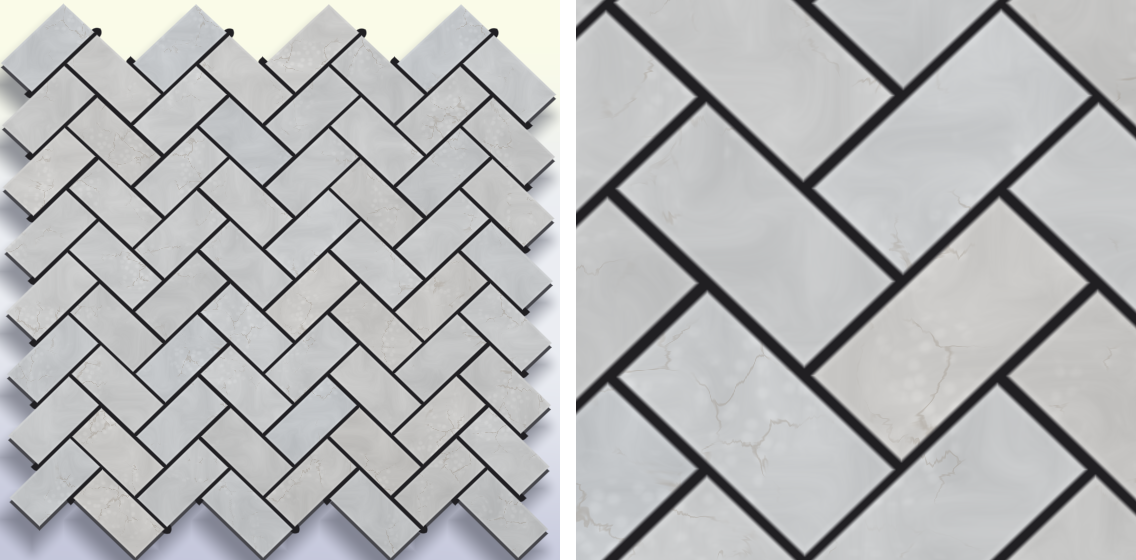
Left, the full canvas; right, a detail of the centre.
Give the GLSL for this pattern, as a three.js fragment shader.

```glsl
varying vec2 vUv;

// Layout: lengths below the pitch are in units of one tile pitch
const vec2 TILES = vec2(8.0, 8.0);
const float SHEET_CENTER = 0.498;
const float FIRST_ROW = 0.138;
const float ROW_PITCH = 0.1109;
const float COLUMN_PITCH = 0.114;
const float KEYSTONE = 0.0045;
const vec2 TILE_HALF = vec2(0.677, 0.325);
const float JITTER = 0.014;
const float GROUT_REACH = 0.11;
const float SOFT = 0.014;
const float THICKNESS = 0.07;
const vec2 SHADOW_SHIFT = vec2(0.12, 0.35);
const float SHADOW_STRENGTH = 0.6;

// Colours
const vec3 STONE = vec3(0.772, 0.778, 0.782);
const vec3 WARM_TINT = vec3(0.018, 0.0, -0.022);
const vec3 VEIN = vec3(0.62, 0.58, 0.53);
const vec3 GROUT = vec3(0.125, 0.12, 0.135);
const vec3 SIDE = vec3(0.27, 0.27, 0.29);
const vec3 SHADOW = vec3(0.33, 0.34, 0.39);
const vec3 WALL_TOP = vec3(0.98, 0.985, 0.91);
const vec3 WALL_MIDDLE = vec3(0.92, 0.93, 0.95);
const vec3 WALL_BOTTOM = vec3(0.77, 0.78, 0.86);

struct Tile {
  float dist;   // distance to the nearest tile
  float next;   // distance to the second nearest
  vec2 id;
  vec2 local;   // along and across the nearest tile
};

vec2 hash2(vec2 p) {
  return fract(sin(vec2(dot(p, vec2(127.1, 311.7)), dot(p, vec2(269.5, 183.3)))) * 43758.55);
}

float boxDistance(vec2 p, vec2 halfSize) {
  vec2 d = abs(p) - halfSize;
  return length(max(d, 0.0)) + min(max(d.x, d.y), 0.0);
}

float cover(float d) {
  return 1.0 - smoothstep(-SOFT, SOFT, d);
}

// Herringbone: columns alternate in slant and odd ones sit half a pitch lower
Tile nearestTile(vec2 p) {
  Tile t = Tile(9.0, 9.0, vec2(0.0), vec2(0.0));
  for (int i = -1; i <= 1; i++) {
    float column = clamp(floor(p.x + 0.5), 0.0, TILES.x - 1.0) + float(i);
    float odd = mod(column, 2.0);
    float middleRow = clamp(floor(p.y + 0.5 * odd + 0.5), 0.0, TILES.y - 1.0);
    for (int j = -1; j <= 1; j++) {
      vec2 id = vec2(column, middleRow + float(j));
      if (any(lessThan(id, vec2(0.0))) || any(greaterThanEqual(id, TILES))) continue;
      vec2 q = p - id + vec2(0.0, 0.5 * odd) + JITTER * (hash2(id) - 0.5);
      float slant = 1.0 - 2.0 * odd;
      vec2 local = vec2(q.x + slant * q.y, q.y - slant * q.x) * 0.7071;
      float d = boxDistance(local, TILE_HALF);
      if (d < t.dist) t = Tile(d, t.dist, id, local);
      else t.next = min(t.next, d);
    }
  }
  return t;
}

// Cellular noise: nearest and second nearest feature distances
vec2 cells(vec2 p) {
  vec2 f = vec2(9.0);
  for (int i = -1; i <= 1; i++) {
    for (int j = -1; j <= 1; j++) {
      vec2 cell = floor(p) + vec2(float(i), float(j));
      float d = length(cell + hash2(cell) - p);
      f = d < f.x ? vec2(d, f.x) : vec2(f.x, min(f.y, d));
    }
  }
  return f;
}

float clouds(vec2 p) {
  float sum = 0.0;
  float gain = 0.5;
  for (int i = 0; i < 5; i++) {
    p += 0.7 * sin(p.yx * 1.3 + float(i));
    sum += gain * sin(p.x) * sin(p.y);
    p = mat2(1.4, 1.2, -1.2, 1.4) * p;
    gain *= 0.6;
  }
  return sum;
}

vec3 stone(Tile t) {
  vec2 tone = hash2(t.id + 17.0);
  vec2 p = t.local + 23.0 * hash2(t.id + 5.0);
  float mottle = clouds(p * 5.0);
  vec2 vein = cells(p * 2.2 + 0.3 * vec2(mottle, clouds(p * 4.0 + 9.0)));
  float patchMask = smoothstep(0.05, 0.5, clouds(p * 2.5 + 4.0));
  float veins = (1.0 - smoothstep(0.0, 0.06, vein.y - vein.x)) * patchMask;
  float flecks = 1.0 - smoothstep(0.1, 0.45, cells(p * 9.0).x);
  vec3 color = STONE + 0.035 * (tone.x - 0.5) + WARM_TINT * (tone.y - 0.4);
  color += 0.035 * mottle + 0.03 * flecks * patchMask;
  color = mix(color, VEIN, 0.35 * veins);
  return color + 0.03 * smoothstep(-0.045, -0.015, t.dist);
}

void main() {
  float pitch = COLUMN_PITCH + KEYSTONE * vUv.y;
  vec2 p = vec2((vUv.x - SHEET_CENTER) / pitch + 0.5 * (TILES.x - 1.0), (vUv.y - FIRST_ROW) / ROW_PITCH);
  Tile t = nearestTile(p);

  // Wall and the soft shadow cast on it
  vec3 color = mix(WALL_BOTTOM, WALL_MIDDLE, smoothstep(0.0, 0.5, vUv.y + 0.1 * vUv.x));
  color = mix(color, WALL_TOP, smoothstep(0.6, 0.95, vUv.y));
  float shade = 1.0 - smoothstep(-0.2, 0.28, nearestTile(p + SHADOW_SHIFT).dist);
  color = mix(color, SHADOW, SHADOW_STRENGTH * shade);

  // Tile sides, grout and polished faces
  color = mix(color, SIDE, cover(nearestTile(p + vec2(0.0, THICKNESS)).dist));
  color = mix(color, GROUT, cover(t.next - GROUT_REACH));
  color = mix(color, stone(t) - 0.03 * (1.0 - smoothstep(0.0, 0.4, vUv.y)), cover(t.dist));
  gl_FragColor = vec4(color, 1.0);
}
```
